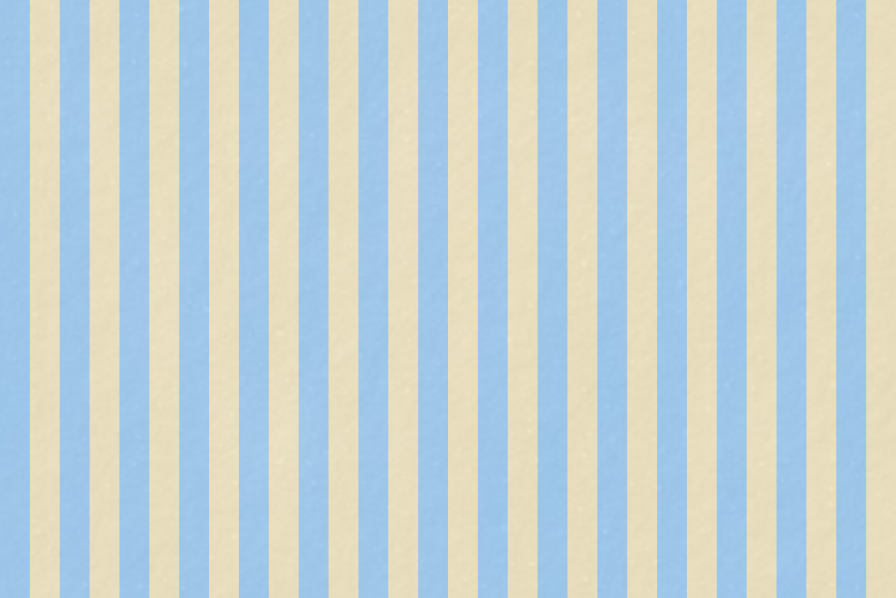
Give the GLSL for this pattern, as a WebGL 2 fragment shader.

```glsl
#version 300 es
precision highp float;
// Fifteen pairs of sky blue and cream vertical stripes on softly embossed paper.
// Stripes come from a folded distance; the grain is wrapping value noise lit
// from the upper left, with sparse raised flecks on a jittered grid.
uniform vec2 u_resolution;
out vec4 fragColor;

// Integer hash of a lattice cell, wrapped to the given number of cells
float hash(vec2 cell, vec2 cells, uint seed) {
    uvec2 c = uvec2(mod(cell, cells));
    uint h = c.x * 1597334677u ^ c.y * 3812015801u ^ seed * 2654435769u;
    h = (h ^ (h >> 16)) * 2246822519u;
    h = (h ^ (h >> 13)) * 3266489917u;
    return float((h ^ (h >> 16)) >> 8) / 16777216.0;
}

float noise(vec2 uv, vec2 cells, uint seed) {
    vec2 p = uv * cells, i = floor(p), f = fract(p);
    f = f * f * (3.0 - 2.0 * f);
    vec2 e = vec2(1.0, 0.0);
    return mix(mix(hash(i, cells, seed), hash(i + e.xy, cells, seed), f.x),
               mix(hash(i + e.yx, cells, seed), hash(i + e.xx, cells, seed), f.x), f.y);
}

// Paper relief: three octaves of wrapping noise
float paperHeight(vec2 uv) {
    return 0.5 * noise(uv, vec2(36.0, 24.0), 1u)
         + 0.35 * noise(uv, vec2(78.0, 52.0), 2u)
         + 0.2 * noise(uv, vec2(150.0, 100.0), 3u);
}

// Slanted flecks: lit on the upper left, shaded on the lower right
float flecks(vec2 uv, vec2 cells, uint seed) {
    vec2 p = uv * cells, i = floor(p);
    vec2 center = 0.3 + 0.4 * vec2(hash(i, cells, seed), hash(i, cells, seed + 1u));
    float strength = smoothstep(0.55, 1.0, hash(i, cells, seed + 2u));
    vec2 d = fract(p) - center;
    d = vec2(d.x + d.y, (d.y - d.x) * 0.65) / mix(0.09, 0.16, hash(i, cells, seed + 3u));
    return strength * exp(-dot(d, d)) * (0.6 + 1.3 * d.y);
}

void main() {
    vec2 uv = gl_FragCoord.xy / u_resolution;

    // Stripes: positive distance inside blue, measured in repeats
    float inside = 0.25 - abs(fract(uv.x * 15.0 + 0.25) - 0.5);
    float blueMask = clamp(inside * u_resolution.x / 15.0 + 0.5, 0.0, 1.0);

    // Broad mottling shifts both inks slightly
    float mottle = 0.6 * noise(uv, vec2(6.0, 4.0), 4u) + 0.4 * noise(uv, vec2(18.0, 12.0), 5u);
    vec3 blue = mix(vec3(0.602, 0.769, 0.912), vec3(0.638, 0.786, 0.917), mottle);
    vec3 cream = mix(vec3(0.902, 0.863, 0.735), vec3(0.916, 0.879, 0.758), mottle);
    vec3 color = mix(cream, blue, blueMask);

    // Emboss and flecks
    vec2 towardLight = vec2(-0.002, 0.003);
    float relief = paperHeight(uv) - paperHeight(uv + towardLight);
    float specks = flecks(uv, vec2(36.0, 24.0), 10u) + 0.7 * flecks(uv, vec2(63.0, 42.0), 20u);
    color += 0.065 * relief + 0.028 * specks;
    color += 0.012 * (noise(uv, vec2(240.0, 160.0), 30u) - 0.5);

    fragColor = vec4(clamp(color, 0.0, 1.0), 1.0);
}
```
